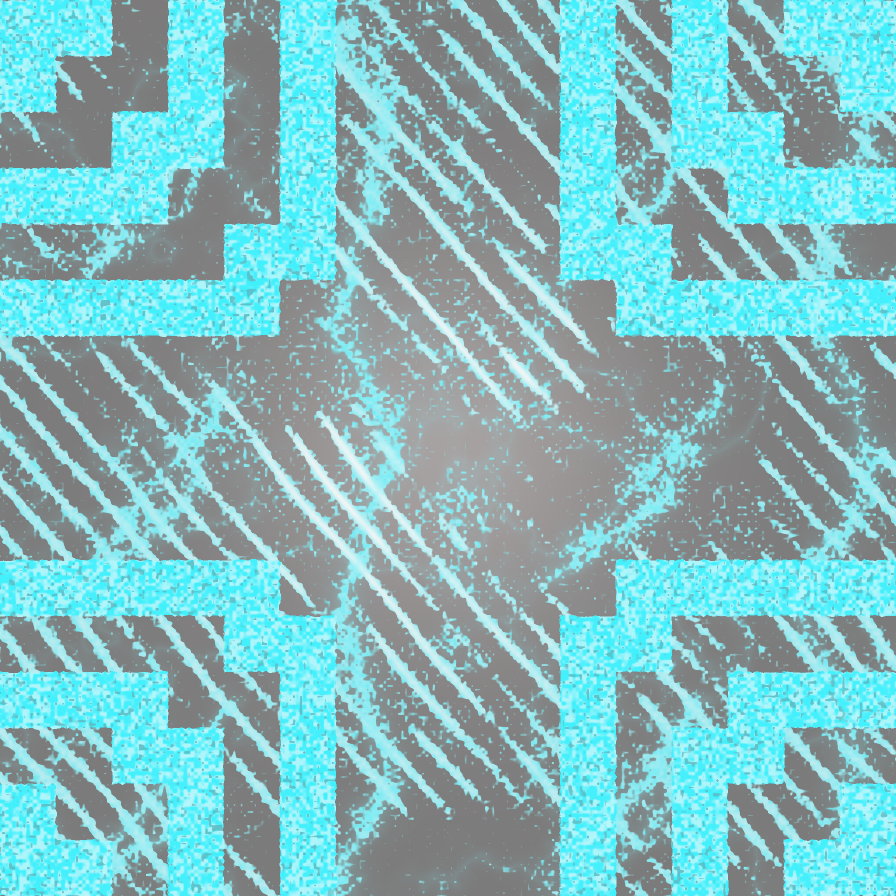
Write a WebGL 1 fragment shader that draws this pattern.

```glsl
precision highp float;
// A stepped-diamond mosaic in speckled cyan on worn grey: one mirrored 16 x 16 cell motif
// folded about the centre. Diagonal scratches and wispy veins are dithered over the grey
// by grain, and a soft glow brightens the middle.
uniform vec2 u_resolution;

#define CELLS 16.0               // mosaic cells per side
#define GRAIN 256.0              // grain texels per side
#define SCRATCH_GAP 0.035        // distance between scratches
#define SCRATCH_WIDTH 0.15       // half width, as a share of the gap
#define VEIN_TILE vec2(0.53, 0.345)
#define VEIN_ORIGIN vec2(0.405, 0.30)
#define VEIN_WIDTH 0.012
#define GLOW_RADIUS 0.23
#define GREY vec3(0.485, 0.480, 0.480)
#define CYAN vec3(0.26, 0.94, 0.99)
#define PALE vec3(0.68, 0.96, 0.98)
#define TEAL vec3(0.36, 0.74, 0.77)

float hash(vec2 p) {
  vec3 q = fract(vec3(p.xyx) * 0.1031);
  q += dot(q, q.yzx + 33.33);
  return fract((q.x + q.y) * q.z);
}

float noise(vec2 p) {
  vec2 i = floor(p), f = fract(p);
  f = f * f * (3.0 - 2.0 * f);
  return mix(mix(hash(i), hash(i + vec2(1.0, 0.0)), f.x),
             mix(hash(i + vec2(0.0, 1.0)), hash(i + 1.0), f.x), f.y);
}

float fbm(vec2 p) {
  float sum = 0.0, gain = 0.5;
  for (int i = 0; i < 4; i++) {
    sum += gain * noise(p);
    p = p * 2.03 + 17.7;
    gain *= 0.5;
  }
  return sum / 0.9375;
}

// Nested corner rings: odd rings are filled, and every diagonal cell is inverted.
float mosaicCell(vec2 uv) {
  vec2 cell = floor(uv * CELLS);
  cell = min(cell, CELLS - 1.0 - cell);
  float ring = max(cell.x, cell.y);
  float diagonal = 1.0 - step(0.5, abs(cell.x - cell.y));
  float odd = step(0.5, mod(ring, 2.0));
  return abs(odd - diagonal) * step(ring, 5.5);
}

float mosaic(vec2 uv) {
  float sum = 0.0;
  for (int i = 0; i < 4; i++) {
    vec2 corner = vec2(mod(float(i), 2.0), floor(float(i) / 2.0)) - 0.5;
    sum += mosaicCell(uv + corner * 0.5 / u_resolution);
  }
  return sum * 0.25;
}

float segment(vec2 p, vec2 a, vec2 b) {
  vec2 d = b - a;
  return length(p - a - d * clamp(dot(p - a, d) / dot(d, d), 0.0, 1.0));
}

// Density of a winding upright vein with a forked side branch in each tile.
float veins(vec2 uv) {
  vec2 warp = vec2(fbm(uv * 16.0), fbm(uv * 16.0 + 40.0)) - 0.5;
  vec2 p = uv + warp * 0.055 - VEIN_ORIGIN;
  float bend = 0.025 * cos(6.28318 * (uv.y - 0.84) / VEIN_TILE.y);
  float trunk = abs(fract((p.x - bend) / VEIN_TILE.x + 0.5) - 0.5) * VEIN_TILE.x;
  vec2 q = fract(p / VEIN_TILE) * VEIN_TILE;
  vec2 fork = vec2(0.335, 0.13);
  float branch = segment(q, vec2(0.389, 0.26), vec2(0.24, 0.08));
  branch = min(branch, segment(q, vec2(0.36, 0.21), fork));
  branch = min(branch, segment(q, fork, vec2(0.22, 0.05)));
  float wisp = abs(fbm(uv * 9.0 + 5.0) - 0.5);
  float d = exp(-trunk / VEIN_WIDTH) + 0.85 * exp(-branch / (VEIN_WIDTH * 0.65));
  return d * (0.5 + 0.8 * noise(uv * 22.0)) + 0.32 * exp(-wisp * 28.0);
}

// Density of broken parallel scratches falling to the right.
float scratches(vec2 uv) {
  vec2 across = vec2(0.76, 0.65);
  float along = dot(uv, vec2(0.65, -0.76));
  float lane = dot(uv, across) / SCRATCH_GAP - 0.1 + 0.35 * (noise(uv * 9.0) - 0.5);
  float d = abs(fract(lane) - 0.5) / SCRATCH_WIDTH;
  float breaks = noise(vec2(along * 9.0 + 20.0, floor(lane) * 3.7));
  float patches = smoothstep(0.30, 0.52, fbm(uv * 4.0 + 11.0));
  float reach = smoothstep(0.12, 0.5, breaks) * patches;
  return reach * exp(-d * d) * 1.15;
}

void main() {
  vec2 uv = gl_FragCoord.xy / u_resolution;
  float grain = noise(uv * GRAIN);
  float tint = noise(uv * GRAIN + 311.0);
  float glow = exp(-dot(uv - 0.5, uv - 0.5) / (GLOW_RADIUS * GLOW_RADIUS));

  // Worn grey ground with dithered marks
  float vein = veins(uv);
  float scratch = scratches(uv);
  float dust = 0.24 * smoothstep(0.35, 0.75, fbm(uv * 12.0 + 60.0));
  float density = vein * 0.75 + scratch + dust;
  float mark = smoothstep(-0.16, 0.18, density - 0.06 - grain * 0.9);
  vec3 ground = GREY + vec3(0.17, 0.15, 0.15) * glow;
  vec3 paint = mix(mix(CYAN, PALE, 0.35 + 0.65 * tint), vec3(1.0),
                   clamp(scratch * (0.3 + 0.75 * glow), 0.0, 1.0));
  ground = mix(ground, paint, mark * 0.9);
  ground = mix(ground, mix(CYAN, PALE, 0.7), clamp(vein * 0.38, 0.0, 0.5));

  // Speckled cyan tiles
  vec3 tile = mix(CYAN, PALE, smoothstep(0.25, 0.85, tint));
  tile = mix(tile, TEAL, smoothstep(0.70, 0.90, grain) * 0.9);
  tile = mix(tile, vec3(0.85, 0.97, 0.98), clamp(vein * 0.3, 0.0, 0.35) * tint);

  vec2 ragged = (vec2(grain, tint) - 0.5) * 0.6 / GRAIN;
  gl_FragColor = vec4(mix(ground, tile, mosaic(uv + ragged)), 1.0);
}
```
